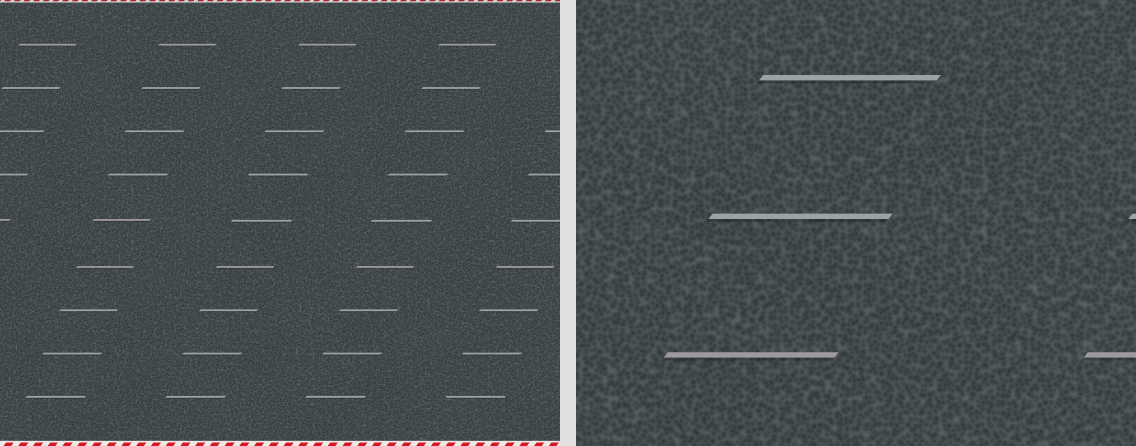
Left: the whole. Right: its middle third, enlarged.
Give the GLSL for this pattern, as a WebGL 2 fragment shader.

```glsl
#version 300 es
precision highp float;
// Grainy asphalt with staggered rows of slanted lane dashes between two striped kerbs.

uniform vec2 u_resolution;
out vec4 fragColor;

vec2 hash2(vec2 cell) {
    vec2 q = vec2(dot(cell, vec2(127.1, 311.7)), dot(cell, vec2(269.5, 183.3)));
    return fract(sin(q) * 43758.5);
}

// Distance to the nearest of the jittered cell points
float cellular(vec2 p) {
    vec2 cell = floor(p);
    float nearest = 2.0;
    for (int y = -1; y <= 1; y++) {
        for (int x = -1; x <= 1; x++) {
            vec2 neighbour = cell + vec2(x, y);
            nearest = min(nearest, distance(p, neighbour + hash2(neighbour)));
        }
    }
    return nearest;
}

// Antialiased coverage from a signed distance, positive inside
float cover(float d, float pixel) {
    return clamp(d / pixel + 0.5, 0.0, 1.0);
}

// Slanted stripes: repeats per canvas width, red share of each repeat
float stripes(vec2 p, float repeats, float share, float pixel) {
    float wave = abs(fract((p.x - 0.7 * p.y) * repeats) - 0.5);
    return cover((0.5 * share - wave) / repeats, pixel);
}

vec3 asphalt(vec2 p) {
    float grain = 0.13 * (cellular(p * 300.0) - 0.43);
    grain += 0.07 * (cellular(p * 170.0 + 31.0) - 0.43);
    float drift = sin(p.x * 23.0 + 2.0 * sin(p.y * 17.0)) * sin(p.y * 29.0 + p.x * 7.0);
    return vec3(0.26, 0.29, 0.30) + grain + 0.004 * drift;
}

vec3 addDashes(vec3 road, vec2 p, float height, float pixel) {
    // Nine rows about the middle, with a wider gap beside the central one
    float y = p.y - 0.505 * height;
    float row = clamp(round(y / 0.0783), -4.0, 4.0);
    y -= row * 0.0773 + sign(row) * 0.0052;

    // Length and tint cycle every five rows; the central row breaks at the left
    float variant = mod(4.0 - row, 5.0);
    if (row == 0.0 && p.x < 0.33) {
        variant = 0.0;
        y -= 0.0015;
    }

    // Four dashes per row, shifted sideways from row to row
    float x = p.x + 0.033 - 0.0294 * row - 0.8 * y;
    x = (fract(x * 4.0 + 0.5) - 0.5) / 4.0;
    float along = cover(0.0508 + 0.0007 * variant - abs(x), pixel);
    float paint = along * cover(0.0016 - abs(y), pixel);
    float shadow = along * cover(0.0012 - abs(y + 0.0022), pixel);

    vec3 tint = mix(vec3(0.62, 0.60, 0.63), vec3(0.61, 0.64, 0.64), step(0.5, variant));
    road *= 1.0 - 0.2 * shadow;
    return mix(road, tint, paint);
}

vec3 addKerbs(vec3 road, vec2 p, float height, float pixel) {
    vec3 white = vec3(0.93, 0.91, 0.90);

    // Near kerb: broad red stripes under a white lip
    float red = stripes(p, 38.0, 0.52, pixel) * cover(0.0062 - p.y, pixel);
    vec3 near = mix(white, vec3(0.84, 0.09, 0.14), red);
    road = mix(road, near, cover(0.0092 - p.y, pixel));

    // Far kerb: smaller, duller stripes above a pale lip
    float depth = height - p.y;
    red = stripes(p, 58.0, 0.6, pixel) * cover(0.0023 - depth, pixel);
    vec3 far = mix(vec3(0.82, 0.83, 0.81), vec3(0.66, 0.15, 0.20), red);
    return mix(road, far, cover(0.0045 - depth, pixel));
}

void main() {
    // One unit is the canvas width
    vec2 p = gl_FragCoord.xy / u_resolution.x;
    float height = u_resolution.y / u_resolution.x;
    float pixel = 1.0 / u_resolution.x;

    vec3 color = asphalt(p);
    color = addDashes(color, p, height, pixel);
    color = addKerbs(color, p, height, pixel);
    fragColor = vec4(color, 1.0);
}
```
